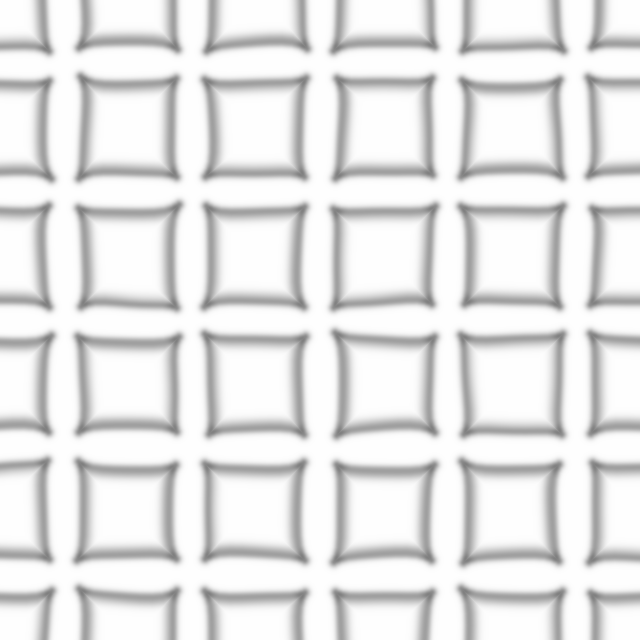
Write a Shadertoy shader that draws this pattern.

```glsl
const float PI = 3.14159265;

vec2 hash2(vec2 p) {
    vec3 q = fract(vec3(p.xyx) * vec3(0.1031, 0.1030, 0.0973));
    q += dot(q, q.yzx + 33.33);
    return fract((q.xx + q.yz) * q.zy);
}

float segmentDistance(vec2 p, vec2 a, vec2 b) {
    vec2 ab = b - a;
    return length(p - a - ab * clamp(dot(p - a, ab) / dot(ab, ab), 0.0, 1.0));
}

// Corner i of a cell, counter-clockwise, nudged at random
vec2 corner(vec2 cell, int i) {
    float angle = PI * (0.25 + 0.5 * float(i));
    vec2 jitter = hash2(cell * 7.0 + float(i) * 19.7 + 40.0) - 0.5;
    return 0.385 * sqrt(2.0) * vec2(cos(angle), sin(angle)) + 0.04 * jitter;
}

// Point on an edge, x from -1 to 1; the side bows inward and flares at its ends
vec2 edgePoint(vec2 a, vec2 b, float x, vec2 bend) {
    vec2 inward = normalize(vec2(a.y - b.y, b.x - a.x));
    float bow = 0.042 * (1.0 - pow(abs(x), 6.0));
    float wobble = (1.0 - x * x) * (0.036 * bend.x + 0.045 * bend.y * x);
    return mix(a, b, 0.5 + 0.5 * x) + inward * (bow + wobble);
}

void mainImage(out vec4 fragColor, in vec2 fragCoord) {
    // Five cells each way, with cell centres on the canvas border
    vec2 grid = 5.0 * fragCoord / iResolution.xy;
    vec2 cell = floor(grid + 0.5);
    vec2 p = grid - cell;

    // Nearest point of the four sides, and darker joints
    float dist = 1.0;
    float joints = 0.0;
    for (int i = 0; i < 4; i++) {
        vec2 a = corner(cell, i);
        vec2 b = corner(cell, (i + 1) % 4);
        vec2 bend = hash2(cell * 5.0 + float(i) * 31.3 + 90.0) - 0.5;
        vec2 previous = a;
        for (int k = 1; k <= 12; k++) {
            vec2 next = edgePoint(a, b, -cos(PI * float(k) / 12.0), bend);
            dist = min(dist, segmentDistance(p, previous, next));
            previous = next;
        }
        vec2 offset = (p - 0.93 * a) / 0.05;
        joints += exp(-dot(offset, offset));
    }

    // Soft line with a wider fade toward the cell centre
    float rim = smoothstep(0.27, 0.40, max(abs(p.x), abs(p.y)));
    float blur = dist / mix(0.062, 0.040, rim);
    float line = exp(-blur * blur);
    float shade = 0.995 - line * (0.37 + 0.13 * joints);
    fragColor = vec4(vec3(shade), 1.0);
}
```
